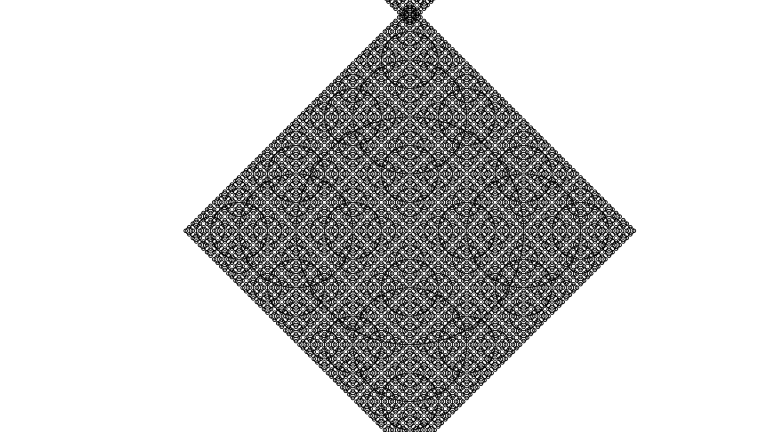
Write a Shadertoy shader that draws this pattern.

```glsl
const vec2 CENTER = vec2(0.5336, 0.4657);  // fraction of the canvas
const float RADIUS = 0.2635;               // largest circle, in canvas heights
const float LINE_WIDTH = 0.0020;           // in canvas heights
const int LEVELS = 7;                      // each level halves the radius
const int SAMPLES = 4;                     // samples per pixel side
const vec3 PAPER = vec3(1.0);
const vec3 INK = vec3(0.0);

// Distance to the nearest outline. Along the diagonals, level n is a grid
// of 2^n by 2^n cells that fills the diamond, with one circle per cell.
float circleFractal(vec2 p) {
    vec2 diagonal = vec2(p.x + p.y, p.x - p.y);
    float nearest = 1e3;
    float cells = 1.0;
    for (int level = 0; level < LEVELS; level++) {
        float cellSize = 4.0 * RADIUS / cells;
        vec2 cell = floor((diagonal + 2.0 * RADIUS) / cellSize);
        cell = clamp(cell, 0.0, cells - 1.0);
        vec2 center = (cell + 0.5) * cellSize - 2.0 * RADIUS;
        float fromCenter = length(diagonal - center) * inversesqrt(2.0);
        nearest = min(nearest, abs(fromCenter - RADIUS / cells));
        cells *= 2.0;
    }
    return nearest;
}

// Vertical copies carry the lower tip over the canvas edge
float wrappedFractal(vec2 p) {
    float nearest = 1e3;
    for (int copy = -1; copy <= 1; copy++) {
        nearest = min(nearest, circleFractal(p - vec2(0.0, float(copy))));
    }
    return nearest;
}

void mainImage(out vec4 fragColor, in vec2 fragCoord) {
    float sampleSize = 1.0 / (iResolution.y * float(SAMPLES));
    float coverage = 0.0;

    // Supersampling resolves the smallest rings
    for (int j = 0; j < SAMPLES; j++) {
        for (int i = 0; i < SAMPLES; i++) {
            vec2 jitter = (vec2(i, j) + 0.5) / float(SAMPLES) - 0.5;
            vec2 p = (fragCoord + jitter - CENTER * iResolution.xy) / iResolution.y;
            float edge = 0.5 * LINE_WIDTH - wrappedFractal(p);
            coverage += clamp(edge / sampleSize + 0.5, 0.0, 1.0);
        }
    }
    coverage /= float(SAMPLES * SAMPLES);

    fragColor = vec4(mix(PAPER, INK, coverage), 1.0);
}
```
